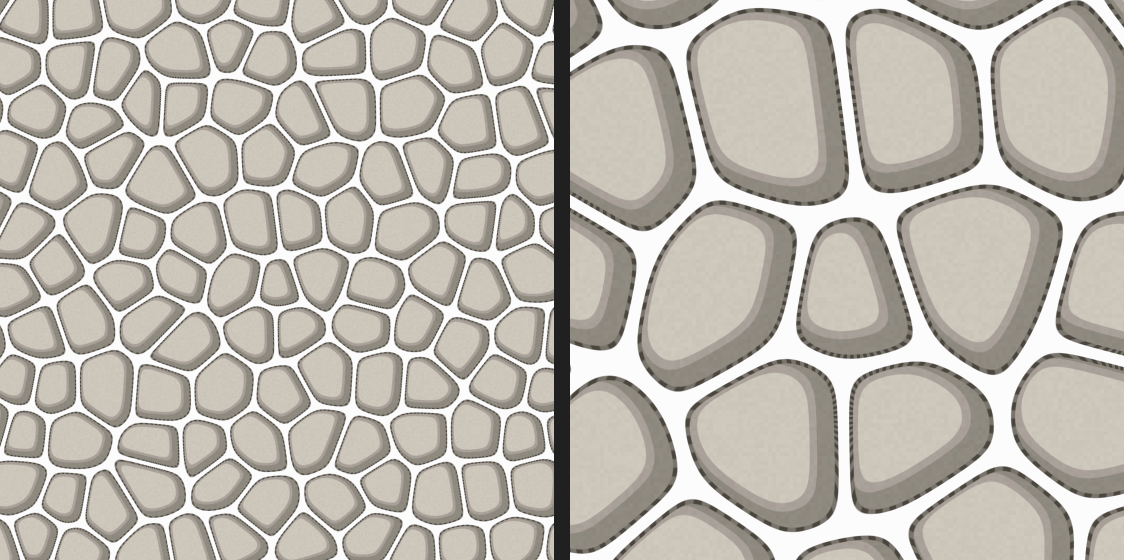
Left, the full canvas; right, a detail of the centre.
Give the GLSL for this texture, as a WebGL 2 fragment shader.

```glsl
#version 300 es
precision highp float;
// Rounded bevelled paving stones with dashed dark outlines on white joints.

#define ROWS 10.3          // stones along the canvas height
#define JITTER 0.66        // scatter of the stone centres
#define ROUNDING 16.0      // lower values give rounder corners
#define JOINT 0.034        // half width of the white joint
#define OUTLINE 0.023      // thickness of the outline
#define FACE_INSET 0.148   // mean depth at which the top face begins
#define RIM 0.045          // width of the rim around the face
#define FACE_SHIFT vec2(-0.062, 0.046)
#define DASHES 42.0        // dashes around one stone
#define GRAIN 0.022        // strength of the surface grain

uniform vec2 u_resolution;
out vec4 fragColor;

const vec3 JOINT_COLOR = vec3(0.99);
const vec3 FACE_COLOR = vec3(0.80, 0.78, 0.73);
const vec3 RIM_COLOR = vec3(0.66, 0.63, 0.60);
const vec3 SIDE_COLOR = vec3(0.56, 0.54, 0.50);
const vec3 DASH_COLOR = vec3(0.29, 0.27, 0.24);
const vec3 DASH_GAP_COLOR = vec3(0.47, 0.45, 0.42);

vec2 hash2(vec2 p) {
    vec3 q = fract(p.xyx * vec3(0.1031, 0.1030, 0.0973));
    q += dot(q, q.yzx + 33.33);
    return fract((q.xx + q.yz) * q.zy);
}

// Centre of a stone: staggered rows with random scatter
vec2 stoneCentre(vec2 id) {
    float stagger = 0.5 * mod(id.y, 2.0);
    return id + vec2(stagger, 0.0) + 0.5 + JITTER * (hash2(id + 71.0) - 0.5);
}

// Grid index of the stone that owns point p
vec2 nearestStone(vec2 p) {
    vec2 base = floor(p), best = base;
    float bestDist = 1e6;
    for (int y = -2; y <= 2; y++) {
        for (int x = -2; x <= 2; x++) {
            vec2 id = base + vec2(x, y);
            vec2 d = stoneCentre(id) - p;
            if (dot(d, d) < bestDist) {
                bestDist = dot(d, d);
                best = id;
            }
        }
    }
    return best;
}

// Depth of p inside a stone: smooth minimum over its cell edges
float stoneDepth(vec2 p, vec2 id) {
    vec2 centre = stoneCentre(id);
    float sum = 0.0;
    for (int y = -2; y <= 2; y++) {
        for (int x = -2; x <= 2; x++) {
            if (x == 0 && y == 0) continue;
            vec2 other = stoneCentre(id + vec2(x, y));
            float edge = dot(0.5 * (centre + other) - p, normalize(other - centre));
            sum += exp(-ROUNDING * edge);
        }
    }
    return -log(sum) / ROUNDING;
}

void main() {
    vec2 uv = gl_FragCoord.xy / u_resolution.y;
    vec2 p = uv * ROWS + vec2(3.4, 7.3);
    float soft = 0.75 * ROWS / u_resolution.y;

    vec2 id = nearestStone(p);
    float depth = stoneDepth(p, id) - JOINT;
    float face = stoneDepth(p - FACE_SHIFT, id) - FACE_INSET;

    // Side, rim and top face
    vec3 color = SIDE_COLOR;
    color = mix(color, RIM_COLOR, smoothstep(-soft, soft, face + RIM));
    color = mix(color, FACE_COLOR, smoothstep(-soft, soft, face));
    color += GRAIN * (hash2(floor(uv * 400.0)).x - 0.5);

    // Dashed outline
    vec2 arm = p - stoneCentre(id);
    float wave = sin(atan(arm.y, arm.x) * DASHES);
    vec3 lineColor = mix(DASH_GAP_COLOR, DASH_COLOR, smoothstep(-0.5, 0.5, wave));
    color = mix(lineColor, color, smoothstep(-soft, soft, depth - OUTLINE));

    // White joints
    color = mix(JOINT_COLOR, color, smoothstep(-soft, soft, depth));
    fragColor = vec4(color, 1.0);
}
```
